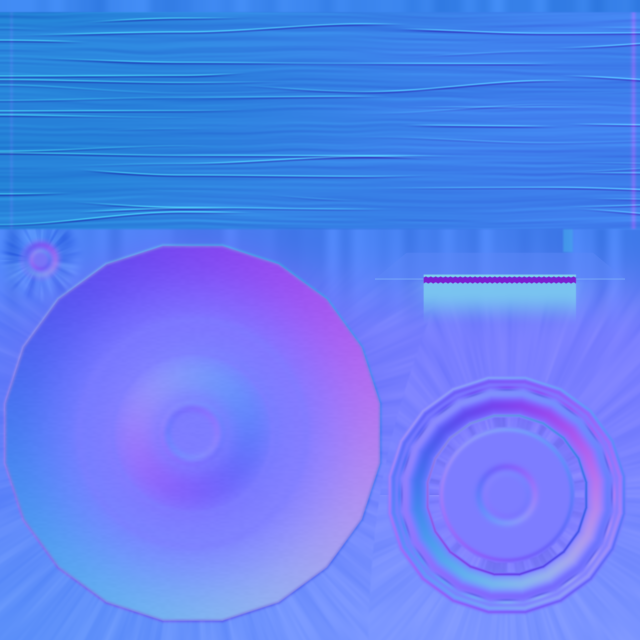
Reproduce this texture map procedurally as a Shadertoy shader.

```glsl
// Draws a tangent-space normal map atlas: wood grain plank, two turned discs, a stud and a slot.
const float TAU = 6.2831853;
const vec3 FLAT_NORMAL = vec3(0.49, 0.49, 1.0);

float hash(vec2 p) {
    vec3 q = fract(vec3(p.xyx) * 0.1031);
    q += dot(q, q.yzx + 33.33);
    return fract((q.x + q.y) * q.z);
}

float noise(vec2 p) {
    vec2 i = floor(p), f = fract(p);
    f = f * f * (3.0 - 2.0 * f);
    return mix(mix(hash(i), hash(i + vec2(1, 0)), f.x),
               mix(hash(i + vec2(0, 1)), hash(i + vec2(1, 1)), f.x), f.y);
}

// Soft circular band around a radius
float ring(float r, float radius, float width) {
    float d = (r - radius) / width;
    return exp(-d * d);
}

float band(float v, float lo, float hi, float soft) {
    return smoothstep(lo - soft, lo + soft, v) * (1.0 - smoothstep(hi - soft, hi + soft, v));
}

// Distance measured to the sides of a regular polygon
float polygonRadius(vec2 d, float sides) {
    float sector = TAU / sides;
    float a = mod(atan(d.x, d.y) + 0.5 * sector, sector) - 0.5 * sector;
    return length(d) * cos(a);
}

// Colour shift of a surface leaning outward by tilt
vec3 lean(vec2 d, float tilt) {
    vec2 dir = d / max(length(d), 0.0001);
    return vec3(dir.x * tilt, -dir.y * tilt, -1.3 * tilt * tilt);
}

float rays(vec2 d, float count) {
    float a = atan(d.y, d.x) / TAU + 0.5;
    float r = length(d);
    return noise(vec2(a * count, r * 9.0)) + 0.6 * noise(vec2(a * count * 2.7, r * 14.0)) - 0.8;
}

float grainHeight(vec2 p) {
    float y = p.y + 0.016 * noise(vec2(p.x * 4.0, p.y * 9.0)) + 0.004 * noise(p * vec2(13.0, 25.0));
    return noise(vec2(p.x * 3.0, y * 110.0)) + 0.6 * noise(vec2(p.x * 6.0 + 7.0, y * 230.0));
}

vec3 plank(vec2 p) {
    vec3 c = mix(vec3(0.15, 0.51, 0.85), vec3(0.25, 0.5, 0.93), smoothstep(0.0, 0.9, p.x));
    c += 0.035 * (noise(p * vec2(3.0, 35.0)) - 0.5);
    float slope = grainHeight(p + vec2(0.0, 0.0015)) - grainHeight(p - vec2(0.0, 0.0015));
    c += slope * vec3(0.035, 0.1, 0.05);
    // Long wavering cracks, lit on one lip and dark on the other
    for (int i = 0; i < 26; i++) {
        float k = float(i);
        float y = 0.65 + 0.325 * (k + hash(vec2(k, 3.0))) / 26.0;
        y += 0.022 * (noise(vec2(p.x * 3.5 + k * 5.0, k)) - 0.5);
        float presence = smoothstep(0.45, 0.85, noise(vec2(p.x * 4.0 + k * 9.0, k + 20.0)));
        float lit = ring(p.y, y + 0.0012, 0.0014), dark = ring(p.y, y - 0.0015, 0.0015);
        c += presence * (lit * vec3(0.08, 0.2, 0.07) - dark * vec3(0.02, 0.16, 0.09));
    }
    c += vec3(0.2, -0.03, 0.04) * ring(p.x, 0.99, 0.004);
    c += vec3(0.06, 0.0, 0.03) * ring(p.x, 0.018, 0.003);
    vec3 bleed = vec3(0.22, 0.51, 0.92) + 0.09 * (noise(vec2(p.x * 45.0, 2.0)) - 0.5);
    return mix(c, bleed, smoothstep(0.979, 0.983, p.y));
}

vec3 background(vec2 p, vec2 bigD, vec2 smallD) {
    vec3 c = mix(vec3(0.37, 0.49, 0.98), vec3(0.48, 0.5, 1.0), smoothstep(0.0, 0.75, p.x));
    c.g += 0.08 * (1.0 - smoothstep(0.0, 0.4, p.y));
    vec3 streaks = vec3(0.27, 0.5, 0.94) + 0.1 * (noise(vec2(p.x * 50.0, p.y * 2.0)) - 0.5);
    c = mix(c, streaks, smoothstep(0.46, 0.64, p.y));
    // Dilated edge colours fan out from the nearest disc
    float bigGap = length(bigD) - 0.293, smallGap = length(smallD) - 0.183;
    float nearSmall = smoothstep(-0.004, 0.004, bigGap - smallGap);
    float fan = mix(rays(bigD, 170.0), rays(smallD, 110.0), nearSmall);
    c += 0.06 * fan * vec3(1.0, 0.8, 0.2) * (1.0 - smoothstep(0.5, 0.61, p.y));
    float halo = exp(-max(bigGap, 0.0) * 28.0) * (1.0 - nearSmall);
    return mix(c, vec3(0.41, 0.44, 0.97), 0.5 * halo * smoothstep(0.25, 0.5, p.y));
}

vec3 bigDisc(vec2 d) {
    float r = length(d);
    float tilt = 0.21 * smoothstep(0.13, 0.3, r);
    tilt -= 0.1 * smoothstep(0.035, 0.085, r) * (1.0 - smoothstep(0.09, 0.145, r));
    tilt += 0.05 * ring(r, 0.038, 0.006) - 0.035 * ring(r, 0.048, 0.005);
    tilt += 0.018 * (ring(r, 0.125, 0.005) - ring(r, 0.178, 0.008));
    float grit = noise(d * vec2(130.0, 330.0)) - 0.5;
    return FLAT_NORMAL + lean(d, tilt) + 0.012 * grit;
}

vec3 smallDisc(vec2 d, float r) {
    float scallop = 0.5 + 0.5 * cos(20.0 * atan(d.x, d.y));
    float tilt = 0.22 * ring(r, 0.139, 0.013) - 0.1 * ring(r, 0.157, 0.007);
    tilt += 0.13 * ring(r, 0.177, 0.004) - 0.14 * ring(r, 0.183, 0.003);
    tilt += 0.16 * (0.4 + 0.6 * scallop) * ring(r, 0.168, 0.003);
    tilt -= 0.2 * ring(r, 0.124, 0.0025);
    tilt -= 0.11 * ring(length(d), 0.102, 0.004);
    tilt += 0.1 * ring(length(d), 0.044, 0.006) - 0.03 * ring(length(d), 0.034, 0.006);
    vec3 c = FLAT_NORMAL + lean(d, tilt);
    c += 0.08 * rays(d, 70.0) * band(r, 0.106, 0.121, 0.002);
    return c - vec3(0.08, 0.07, 0.06) * (ring(r, 0.124, 0.002) + ring(r, 0.164, 0.002) * scallop);
}

vec3 stud(vec3 c, vec2 d) {
    float r = length(d);
    c += 0.22 * rays(d, 26.0) * vec3(0.7, 0.8, 0.3) * band(r, 0.02, 0.06, 0.012);
    vec3 cap = vec3(0.5, 0.45, 0.97) + lean(d, 0.13 * ring(r, 0.024, 0.006) - 0.1 * ring(r, 0.014, 0.004));
    return mix(c, cap, 0.85 * (1.0 - smoothstep(0.022, 0.038, r)));
}

vec3 slot(vec3 c, vec2 p, float soft) {
    // Pale trapezoid and hairline behind the slot
    float side = abs(p.x - 0.781);
    float slant = 0.195 - 1.2 * (p.y - 0.564);
    float above = band(p.y, 0.564, 0.605, soft) * (1.0 - smoothstep(slant - soft, slant + soft, side));
    c = mix(c, vec3(0.36, 0.53, 0.97), 0.5 * above);
    c = mix(c, vec3(0.5, 0.7, 0.97), 0.7 * ring(p.y, 0.564, 0.001) * step(side, 0.195));
    float inside = 1.0 - smoothstep(0.119 - soft, 0.119 + soft, side);
    float glow = exp(-max(side - 0.119, 0.0) * 60.0);
    float fade = smoothstep(0.49, 0.545, p.y) * (1.0 - smoothstep(0.556, 0.566, p.y));
    c = mix(c, vec3(0.48, 0.78, 0.94), fade * mix(0.25 * glow, 0.95, inside));
    c = mix(c, vec3(0.5, 0.82, 0.92), inside * band(p.y, 0.567, 0.571, soft));
    float teeth = 0.0008 * cos(p.x * TAU * 130.0);
    return mix(c, vec3(0.48, 0.12, 0.82), inside * band(p.y + teeth, 0.558, 0.567, soft));
}

void mainImage(out vec4 fragColor, in vec2 fragCoord) {
    vec2 p = fragCoord / iResolution.xy;
    float soft = 1.0 / iResolution.y;
    vec2 bigD = p - vec2(0.301, 0.323), smallD = p - vec2(0.792, 0.2266);
    vec3 c = background(p, bigD, smallD);
    c = stud(c, p - vec2(0.0635, 0.594));
    c = slot(c, p, soft);
    c = mix(c, vec3(0.27, 0.65, 0.92), 0.65 * band(p.x, 0.88, 0.895, 0.003) * band(p.y, 0.606, 0.65, 0.003));
    // Polygonal discs with bevelled rims
    float bigR = polygonRadius(bigD, 20.0), smallR = polygonRadius(smallD, 20.0);
    c = mix(c, bigDisc(bigD), 1.0 - smoothstep(0.293 - soft, 0.293 + soft, bigR));
    c += lean(bigD, -0.16) * ring(bigR, 0.293, 0.003);
    c = mix(c, smallDisc(smallD, smallR), 1.0 - smoothstep(0.182, 0.19, smallR));
    c = mix(c, plank(p), smoothstep(0.639, 0.645, p.y));
    fragColor = vec4(clamp(c, 0.0, 1.0), 1.0);
}
```
